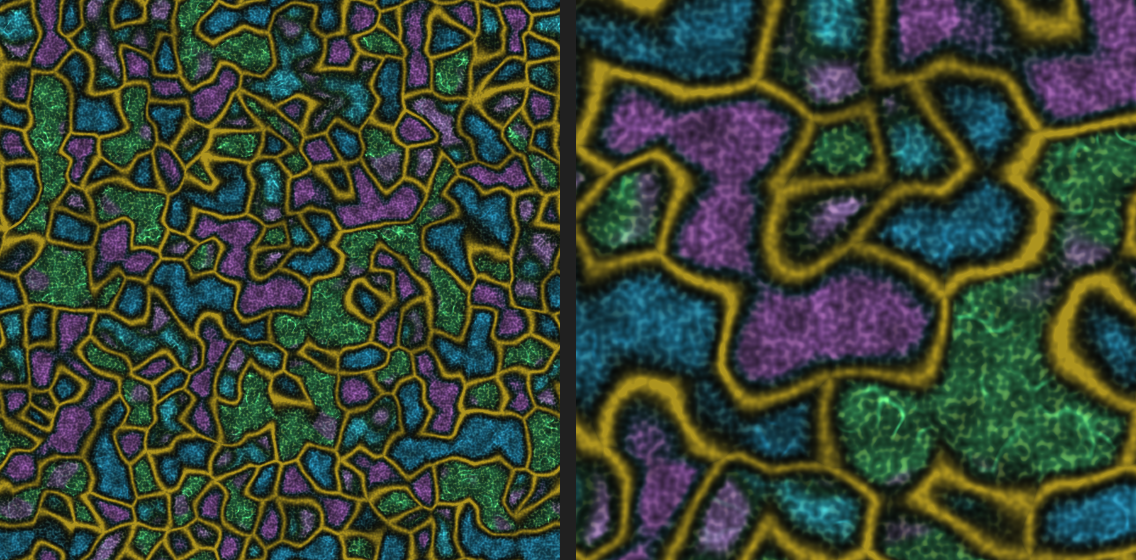
Left, the full canvas; right, a detail of the centre.
This texture is drawn by a three.js fragment shader. Its source:

```glsl
// Glowing cell tissue: wrapped, warped seeds of four species merge into bent cells.
// Yellow membranes run where two species meet; depth from the membrane drives
// the dark gap and the blue, purple or fibrous green core. All noise wraps.

varying vec2 vUv;

const float CELLS = 18.0;      // seeds across the canvas
const float ROUNDING = 13.0;   // higher gives sharper cell corners

const vec3 GAP    = vec3(0.035, 0.052, 0.047);
const vec3 YELLOW = vec3(0.68, 0.58, 0.12);
const vec3 BLUE   = vec3(0.07, 0.37, 0.50);
const vec3 PURPLE = vec3(0.42, 0.22, 0.49);
const vec3 GREEN  = vec3(0.11, 0.35, 0.20);
const vec3 FIBRE  = vec3(0.16, 0.52, 0.31);

vec2 hash2(vec2 cell, float salt) {
  vec3 q = fract(cell.xyx * vec3(0.1031, 0.1030, 0.0973) + salt * 0.137);
  q += dot(q, q.yzx + 33.33);
  return fract((q.xx + q.yz) * q.zy);
}

// Slope of a random unit gradient at a wrapped lattice corner
float corner(vec2 cell, vec2 offset, float period, float salt) {
  float angle = 6.2832 * hash2(mod(cell, period), salt).x;
  return dot(vec2(cos(angle), sin(angle)), offset);
}

// Gradient noise that repeats after a whole number of lattice cells
float gradientNoise(vec2 uv, float period, float salt) {
  vec2 p = uv * period;
  vec2 i = floor(p);
  vec2 f = p - i;
  vec2 u = f * f * f * (f * (f * 6.0 - 15.0) + 10.0);
  vec2 e = vec2(1.0, 0.0);
  float low = mix(corner(i, f, period, salt),
                  corner(i + e.xy, f - e.xy, period, salt), u.x);
  float high = mix(corner(i + e.yx, f - e.yx, period, salt),
                   corner(i + e.xx, f - e.xx, period, salt), u.x);
  return mix(low, high, u.y);
}

vec2 warp(vec2 uv, float period, float salt) {
  return vec2(gradientNoise(uv, period, salt),
              gradientNoise(uv, period, salt + 1.0));
}

// Thin bright curves along the zero crossings of noise
float fibres(vec2 uv, float period, float salt) {
  float n = abs(gradientNoise(uv, period, salt));
  return 1.0 - smoothstep(0.0, 0.16, n);
}

// Distance to the nearest membrane, in seed spacings; species gets soft shares
float membraneDepth(vec2 uv, out vec4 species) {
  vec2 p = uv * CELLS;
  vec2 home = floor(p);
  vec4 sum = vec4(1e-14);
  for (int y = -2; y <= 2; y++) {
    for (int x = -2; x <= 2; x++) {
      vec2 cell = home + vec2(float(x), float(y));
      vec2 id = mod(cell, CELLS);
      vec2 toSeed = cell + 0.1 + 0.8 * hash2(id, 3.0) - p;
      float dist = sqrt(dot(toSeed, toSeed) + 0.03);
      float kind = floor(4.0 * hash2(id, 8.0).x);
      vec4 member = 1.0 - step(0.5, abs(vec4(0.0, 1.0, 2.0, 3.0) - kind));
      sum += member * exp(-ROUNDING * dist);
    }
  }
  vec2 big = max(sum.xz, sum.yw);
  vec2 small = min(sum.xz, sum.yw);
  float first = max(big.x, big.y);
  float second = max(min(big.x, big.y), max(small.x, small.y));
  species = sum / dot(sum, vec4(1.0));
  return 0.5 * log(first / second) / ROUNDING;
}

void main() {
  // Bent cells and their membranes
  vec2 bent = vUv + 0.035 * warp(vUv, 7.0, 11.0) + 0.010 * warp(vUv, 20.0, 15.0);
  vec4 species;
  float depth = membraneDepth(bent, species);

  // Fine structure
  float grain = gradientNoise(vUv, 230.0, 21.0) + 0.6 * gradientNoise(vUv, 120.0, 22.0);
  float mottle = gradientNoise(vUv, 45.0, 23.0);
  vec2 frayed = vUv + 0.012 * warp(vUv, 28.0, 25.0);
  float strands = fibres(frayed, 52.0, 27.0) * smoothstep(-0.1, 0.4, gradientNoise(vUv, 30.0, 28.0));
  float side = gradientNoise(vUv, 15.0, 31.0);
  float rough = depth + 0.035 * grain;

  // Cores: the fourth species is split between blue and purple
  float core = smoothstep(0.10, 0.27, rough);
  float stripe = smoothstep(0.13, 0.24, rough);
  float body = smoothstep(0.07, 0.19, rough);
  float blue = core * (species.x + species.w * smoothstep(0.0, 0.2, side));
  float purple = stripe * (species.y + species.w * smoothstep(0.0, 0.2, -side)
                 + 0.7 * species.z * smoothstep(0.15, 0.32, side));
  float green = body * (species.z * (1.0 - 0.7 * smoothstep(0.15, 0.32, side))
                + 0.3 * species.w);
  float rim = body * (1.0 - stripe) * species.y;

  vec3 color = GAP;
  color += BLUE * (blue * (0.72 + 0.6 * mottle + 0.35 * strands) + 0.3 * rim);
  color += PURPLE * purple * (0.78 + 0.5 * mottle);
  color += green * (GREEN * (0.75 + 0.7 * mottle) + FIBRE * 0.75 * strands);
  color += 0.06 * YELLOW * smoothstep(0.0, 0.5, grain) * (1.0 + 2.0 * green);
  color *= 1.0 + 0.55 * grain;

  // Membranes: a soft bright line with an uneven olive halo
  float strength = 0.80 + 0.5 * gradientNoise(vUv, 9.0, 41.0);
  float line = exp(-pow(depth / 0.062, 2.0));
  float halo = exp(-depth / 0.07) * (0.14 + 0.2 * grain);
  float glow = clamp(strength * (line * (1.0 + 0.2 * grain) + halo), 0.0, 1.0);
  color = mix(color, YELLOW, glow);

  gl_FragColor = vec4(clamp(color, 0.0, 1.0), 1.0);
}
```
